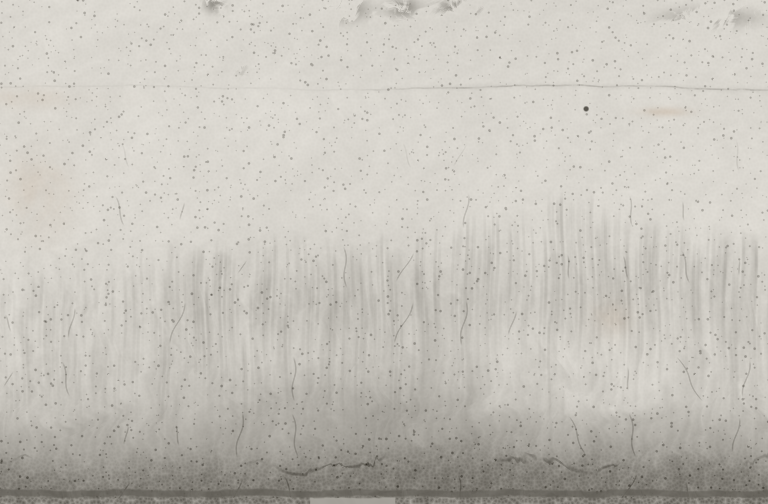
Write a WebGL 1 fragment shader that draws this texture.

```glsl
precision highp float;
// A pale weathered plaster wall: grey drips rise from a damp, dirty foot.
// Soft tonal ramps set the layout, warped sines give clouds and ragged edges,
// and cellular noise gives grain, pits and vertical stains.
uniform vec2 u_resolution;

float hash(vec2 p) {
  return fract(sin(dot(p, vec2(127.1, 311.7))) * 43758.5);
}

// Layered, domain-warped sines, roughly -1 to 1
float waves(vec2 p) {
  float sum = 0.0, amp = 0.5;
  for (int i = 0; i < 5; i++) {
    p = mat2(0.8, 0.6, -0.6, 0.8) * p * 1.75 + 1.2 * sin(p.yx) + 2.1;
    sum += amp * sin(p.x + sin(p.y));
    amp *= 0.6;
  }
  return sum;
}

// Cellular noise: distance to the nearest point, and its random id
vec2 cell(vec2 p) {
  vec2 best = vec2(9.0, 0.0);
  for (int j = -1; j <= 1; j++) {
    for (int i = -1; i <= 1; i++) {
      vec2 g = floor(p) + vec2(float(i), float(j));
      float d = length(g + vec2(hash(g), hash(g + 37.0)) - p);
      if (d < best.x) best = vec2(d, hash(g + 71.0));
    }
  }
  return best;
}

float blob(vec2 p, vec2 centre, vec2 radius) {
  vec2 d = (p - centre) / radius;
  return exp(-dot(d, d));
}

float below(float low, float high, float v) {
  return 1.0 - smoothstep(low, high, v);
}

// Columns of thin runs, each with its own top and length
float drips(vec2 p) {
  float sum = 0.0;
  float reach = 0.55 + 0.09 * blob(p, vec2(1.12, p.y), vec2(0.22, 1.0))
              - 0.06 * below(0.15, 0.35, p.x);
  for (int k = 0; k < 4; k++) {
    float f = float(k);
    float x = p.x * (22.0 + 31.0 * f) + 0.25 * sin(p.y * 21.0 + p.x * 13.0) + f * 0.37;
    vec2 id = vec2(floor(x), f * 17.0);
    float top = reach - 0.30 * hash(id) * hash(id + 5.0);
    float len = 0.08 + 0.3 * hash(id + 9.0);
    float along = below(top - 0.05, top, p.y) * smoothstep(top - len - 0.1, top - 0.04, p.y);
    float across = smoothstep(0.0, 0.8, 1.0 - abs(2.0 * fract(x) - 1.0));
    sum += along * across * step(0.4, hash(id + 3.0));
  }
  return sum;
}

// Sparse, short, slightly tilted scratches, one per grid square
float scratches(vec2 p, float px) {
  vec2 q = p * 9.0, id = floor(q), c = fract(q) - 0.5;
  float tilt = 1.1 * (hash(id + 2.0) - 0.5);
  float d = abs(c.x - tilt * c.y - 0.2 * (hash(id) - 0.5) - 0.03 * sin(c.y * 9.0)) / 9.0;
  float len = 0.12 + 0.3 * hash(id + 4.0);
  return below(0.0004, 0.0007 + px, d) * below(len - 0.1, len, abs(c.y)) * step(0.62, hash(id + 8.0));
}

void main() {
  float px = 1.0 / u_resolution.y;
  vec2 p = gl_FragCoord.xy * px;
  float cloud = waves(p * 2.6), rough = waves(p * 17.0), fine = waves(p * 55.0);
  float y = p.y + 0.018 * cloud + 0.006 * rough;

  // Vertical ramp from clean plaster to dirty foot
  float tone = 0.842 - 0.05 * below(0.34, 0.60, y) - 0.045 * below(0.16, 0.36, y)
             - 0.11 * below(0.09, 0.22, y) - 0.14 * below(0.03, 0.125, y);

  // Broad light and dark areas
  tone += 0.018 * blob(p, vec2(0.54, 0.77), vec2(0.25, 0.08));
  tone += 0.030 * blob(p, vec2(0.10, 0.32), vec2(0.22, 0.18));
  tone += 0.065 * blob(p, vec2(1.19, 0.25), vec2(0.24, 0.10)) * (1.0 + 0.4 * rough);
  tone += 0.035 * blob(p, vec2(0.57, 0.30), vec2(0.14, 0.06));
  tone -= 0.050 * blob(p, vec2(0.66, 0.19), vec2(0.32, 0.07));
  tone -= 0.020 * blob(p, vec2(0.72, 0.42), vec2(0.35, 0.12));
  tone += 0.012 * cloud + 0.008 * rough;

  // Drips and stretched cellular stains
  float damp = below(0.38, 0.60, y);
  float side = 0.55 + 0.45 * smoothstep(0.2, 0.4, p.x);
  tone -= 0.034 * drips(p) * side * smoothstep(0.08, 0.22, p.y);
  tone -= 0.055 * damp * (0.55 - cell(vec2(p.x * 60.0 + rough, p.y * 6.0)).x);
  tone -= 0.010 * below(0.231, 0.235, p.y + 0.002 * rough) * blob(p, vec2(0.68, 0.235), vec2(0.28, 0.06));

  // Plaster grain, heavier toward the foot
  float foot = below(0.04, 0.14, y);
  tone += (0.009 + 0.016 * foot) * fine + (0.02 + 0.08 * foot) * (cell(p * 150.0).x - 0.45);

  // Pits at two sizes, and scratches
  for (int k = 0; k < 2; k++) {
    float scale = 32.0 + 38.0 * float(k);
    vec2 pit = cell(p * scale + 13.0 * float(k));
    float radius = 0.0006 + 0.0016 * pow(pit.y, 6.0);
    tone -= 0.20 * pit.y * step(0.55, pit.y) * below(radius - 0.5 * px, radius + px, pit.x / scale);
  }
  tone -= 0.11 * scratches(p + 0.03, px) * below(0.55, 0.80, p.y);

  // Long horizontal crack, strongest on the right
  float crack = abs(p.y - 0.826 - 0.004 * sin(p.x * 7.0) - 0.002 * rough);
  float worn = 0.25 + 0.75 * smoothstep(0.65, 0.95, p.x);
  tone -= worn * (0.13 * below(0.0003, 0.001 + px, crack) * (0.6 + 0.4 * fine) + 0.02 * below(0.0, 0.010, crack));

  // Flaked stains along the top and a drilled hole
  float flakes = blob(p, vec2(0.68, 0.982), vec2(0.05, 0.024)) + blob(p, vec2(0.80, 0.985), vec2(0.03, 0.02))
               + blob(p, vec2(0.91, 0.985), vec2(0.045, 0.016)) + blob(p, vec2(0.425, 0.993), vec2(0.02, 0.018))
               + 0.75 * blob(p, vec2(1.41, 0.965), vec2(0.09, 0.020)) + 0.5 * blob(p, vec2(0.475, 0.865), vec2(0.014, 0.018));
  tone -= 0.28 * flakes * smoothstep(-0.1, 0.5, rough + 0.5 * fine);
  tone -= 0.5 * below(0.003, 0.005 + px, length(p - vec2(1.163, 0.784)));

  // Broken render ledge above the ground
  float ledge = abs(p.y - 0.082 - 0.018 * rough - 0.008 * sin(p.x * 9.0));
  tone -= 0.13 * below(0.0005, 0.005, ledge) * smoothstep(-0.1, 0.5, waves(p * 8.0 + 4.0));

  // Ground strip, pale slab and dark joint
  float ground = below(0.013 - px, 0.013 + px, p.y + 0.002 * rough);
  float slab = below(0.083, 0.086, abs(p.x - 0.70));
  float gravel = 0.50 + 0.22 * (cell(p * 130.0).x - 0.45) + 0.05 * fine;
  tone = mix(tone, mix(gravel, 0.63 + 0.01 * fine, slab), ground);
  tone = mix(tone, 0.39 + 0.03 * fine, 0.85 * below(0.004, 0.009, abs(p.y - 0.021 - 0.003 * rough)));

  // Warm grey, with faint rust patches
  float rust = blob(p, vec2(0.08, 0.62), vec2(0.055, 0.075)) + blob(p, vec2(1.32, 0.778), vec2(0.055, 0.009))
             + 0.7 * blob(p, vec2(1.21, 0.37), vec2(0.04, 0.04)) + 0.5 * blob(p, vec2(0.06, 0.805), vec2(0.13, 0.02));
  vec3 colour = tone + vec3(0.012, -0.001, -0.030);
  colour -= vec3(0.04, 0.065, 0.085) * rust * (0.7 + 0.5 * rough);
  gl_FragColor = vec4(clamp(colour, 0.0, 1.0), 1.0);
}
```
